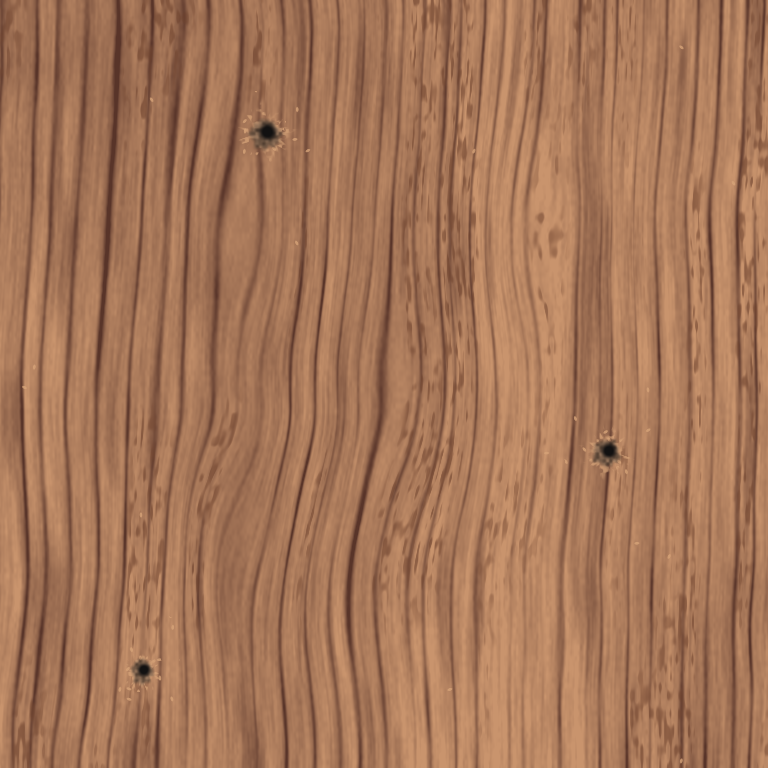
Give the GLSL for this texture, as a WebGL 1 fragment shader.

```glsl
precision highp float;
// Weathered plank: dark growth lines running upward, bent by a slow wander and
// spread around knots, over fine fibres and reddish flecks. Three bored holes
// with splintered rims and pale chips sit on top.
uniform vec2 u_resolution;

#define RINGS 31.0         // growth lines across the canvas
#define RING_JITTER 0.60   // irregularity of line spacing
#define LINE_DARK 1.02     // strength of the growth lines
#define WANDER 0.058       // sideways drift of the grain
#define KNOT_PULL 0.60     // how far knots spread the grain
#define KNOT_SIZE vec2(0.062, 0.135)
#define FIBRE 0.36         // contrast of the fine fibres
#define FLECKS 0.60        // darkness of the short flecks
#define HOLE_RADIUS 0.023
#define CHIP_GRID 74.0

const vec3 PALE_WOOD = vec3(0.735, 0.535, 0.395);
const vec3 DARKENING = vec3(0.260, 0.220, 0.155);
const vec3 FLECK_RED = vec3(0.43, 0.26, 0.18);
const vec3 CHIP_COLOR = vec3(0.84, 0.64, 0.47);
const vec3 HOLE_WALL = vec3(0.42, 0.33, 0.26);
const vec3 HOLE_CORE = vec3(0.07, 0.065, 0.065);

float hash(vec2 p) {
  vec3 q = fract(vec3(p.xyx) * 0.1031);
  q += dot(q, q.yzx + 33.33);
  return fract((q.x + q.y) * q.z);
}

float noise(vec2 p) {
  vec2 i = floor(p), f = fract(p);
  f = f * f * (3.0 - 2.0 * f);
  return mix(mix(hash(i), hash(i + vec2(1.0, 0.0)), f.x),
             mix(hash(i + vec2(0.0, 1.0)), hash(i + vec2(1.0)), f.x), f.y);
}

// Horizontal position in straight, unbent wood.
float straighten(vec2 uv) {
  float x = uv.x;
  for (int i = 0; i < 4; i++) {
    float k = float(i);
    vec2 knot = vec2(0.31 + 0.2 * mod(k, 3.0), 0.3 + min(0.2 * k, 0.4));
    vec2 d = (uv - knot) / KNOT_SIZE;
    x -= KNOT_PULL * (uv.x - knot.x) * exp(-dot(d, d));
  }
  float bend = (uv.x - 0.36) / 0.30;
  float loose = 0.25 + 0.75 * exp(-bend * bend);
  x += WANDER * loose * (noise(uv * vec2(2.5, 4.2) + 7.0) - 0.5);
  x += 0.005 * (noise(uv * vec2(9.0, 11.0)) - 0.5);
  return x - 0.045 * loose * uv.y;
}

// Dark line per ring, with a soft shadow on its left side.
float growthLines(float x, float y) {
  float ring = x * RINGS, cell = floor(ring), dark = 0.0;
  for (int i = -1; i <= 1; i++) {
    float id = cell + float(i);
    float d = ring - id - 0.5 - RING_JITTER * (hash(vec2(id, 3.0)) - 0.5);
    float fade = smoothstep(0.05, 0.5, noise(vec2(id * 7.3, y * 2.6 + 2.0)));
    float strength = (0.5 + 0.5 * hash(vec2(id, 9.0))) * (0.35 + 0.65 * fade);
    float width = mix(0.060, 0.105, hash(vec2(id, 15.0))) * (0.75 + 0.35 * fade);
    float core = exp(-d * d / (width * width));
    float shadow = exp(-abs(d) / 0.20) * (1.0 - smoothstep(-0.06, 0.14, d));
    dark = max(dark, strength * (core + 0.32 * shadow));
  }
  return dark;
}

vec3 wood(vec2 uv) {
  float x = straighten(uv);
  float broad = noise(uv * vec2(3.0, 2.2) + 4.0) - 0.5;
  float band = noise(vec2(x * 24.0, uv.y * 1.6)) - 0.5;
  float streak = noise(vec2(x * 95.0, uv.y * 5.0)) - 0.5;
  float fibre = noise(vec2(x * 230.0, uv.y * 13.0)) - 0.5;
  float hair = noise(vec2(x * 410.0 + 30.0, uv.y * 32.0)) - 0.5;
  float grit = noise(uv * vec2(300.0, 140.0)) - 0.5;
  float tone = 0.10 + 0.36 * broad + 0.36 * band + 0.26 * streak;
  tone += FIBRE * (fibre + 0.6 * hair) + 0.16 * grit;
  tone += 0.26 * (uv.y - 0.5) * (1.0 - uv.x);
  tone += LINE_DARK * growthLines(x, uv.y) * (0.95 + 0.4 * fibre);
  // Long soft stains along the grain.
  tone += 0.40 * smoothstep(0.66, 0.95, noise(vec2(x * 62.0 + 9.0, uv.y * 4.5)));
  vec3 color = PALE_WOOD - DARKENING * clamp(tone, -0.2, 1.5);
  // Short, thin, upright flecks gathered in columns.
  float column = smoothstep(0.45, 0.80, noise(vec2(x * 30.0 + 40.0, uv.y * 3.0)));
  float fleck = noise(vec2(x * 290.0, uv.y * 42.0)) * 0.65
              + noise(vec2(x * 160.0, uv.y * 85.0)) * 0.35;
  return mix(color, FLECK_RED, FLECKS * column * smoothstep(0.52, 0.80, fleck));
}

void main() {
  vec2 uv = gl_FragCoord.xy / u_resolution;
  vec3 color = wood(uv);
  float nearest = 1.0, core = 0.0, wall = 0.0, rim = 0.0;
  // Bored holes: ragged wall, off-centre dark core, frayed pale rim.
  for (int i = 0; i < 3; i++) {
    float k = float(i), odd = mod(k, 2.0);
    vec2 d = uv - fract(vec2(0.345 + 0.42 * k, 0.826 - 0.35 * k) + odd * vec2(0.025, -0.065));
    float r = HOLE_RADIUS * (1.0 - 0.12 * k), dist = length(d);
    vec2 dir = d / max(dist, 0.0001);
    float ragged = dist * (0.82 + 0.4 * noise(dir * 3.5 + 20.0 + 9.0 * k));
    float frayed = dist * (0.60 + 0.8 * noise(dir * 8.0 + 50.0 + 9.0 * k));
    nearest = min(nearest, dist);
    rim = max(rim, 1.0 - smoothstep(r * 0.95, r * 1.3, frayed));
    wall = max(wall, 1.0 - smoothstep(r * 0.65, r * 1.05, ragged));
    core = max(core, 1.0 - smoothstep(r * 0.22, r * 0.66, length(d - r * vec2(0.14, 0.1))));
  }
  float crumbs = noise(uv * 230.0);
  color = mix(color, CHIP_COLOR, rim * smoothstep(0.35, 0.8, crumbs) * 0.75);
  color = mix(color, HOLE_WALL * (0.65 + 0.8 * crumbs), wall * 0.9);
  // Loose chips, dense beside the holes and rare elsewhere.
  vec2 grid = uv * CHIP_GRID, id = floor(grid);
  float density = 0.0015 + 0.40 * exp(-pow(nearest / 0.040, 2.0));
  vec2 p = fract(grid) - 0.5 - 0.4 * (vec2(hash(id + 11.0), hash(id + 23.0)) - 0.5);
  float angle = 6.2832 * hash(id + 37.0);
  p = vec2(p.x * cos(angle) + p.y * sin(angle), p.y * cos(angle) - p.x * sin(angle));
  float chip = 1.0 - smoothstep(0.14, 0.32, length(p * vec2(1.0, 1.8)));
  color = mix(color, CHIP_COLOR, chip * step(hash(id + 51.0), density) * (1.0 - wall) * 0.8);
  gl_FragColor = vec4(mix(color, HOLE_CORE, core), 1.0);
}
```
